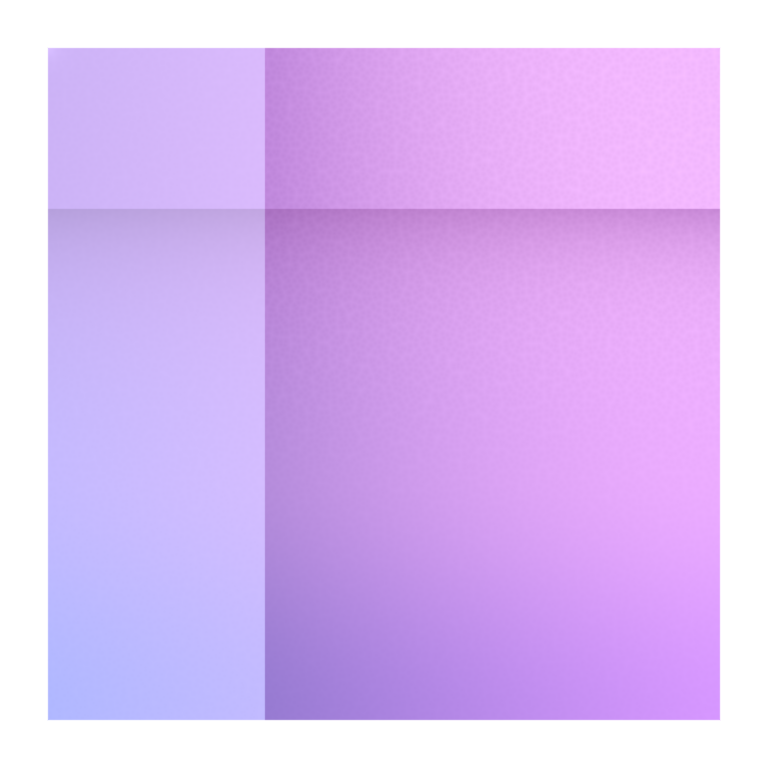
Reproduce this background procedurally as a Shadertoy shader.

```glsl
// Colour that runs through three stops from bottom to top
vec3 ramp(vec3 low, vec3 mid, vec3 high, float y) {
    return mix(mix(low, mid, smoothstep(0.0, 0.38, y)), high, smoothstep(0.3, 0.85, y));
}

vec2 hash2(vec2 p) {
    return fract(sin(vec2(dot(p, vec2(127.1, 311.7)), dot(p, vec2(269.5, 183.3)))) * 4375.85);
}

// Distance to the nearest scattered point
float cellular(vec2 p) {
    vec2 cell = floor(p), local = fract(p);
    float nearest = 1.5;
    for (int j = -1; j <= 1; j++)
        for (int i = -1; i <= 1; i++) {
            vec2 offset = vec2(i, j);
            nearest = min(nearest, length(offset + hash2(cell + offset) - local));
        }
    return nearest;
}

void mainImage(out vec4 fragColor, in vec2 fragCoord) {
    vec2 uv = fragCoord / iResolution.xy;
    float soft = max(0.0012, 0.7 / iResolution.y);
    vec2 fold = vec2(0.345, 0.728);
    vec2 panel = clamp((uv - 0.0625) / 0.875, 0.0, 1.0);

    // Pale left strip, bluer toward its lower corner
    vec3 stripOuter = ramp(vec3(0.69, 0.72, 1.0), vec3(0.77, 0.73, 1.0), vec3(0.80, 0.70, 0.965), panel.y);
    vec3 stripInner = ramp(vec3(0.76, 0.73, 1.0), vec3(0.83, 0.74, 1.0), vec3(0.855, 0.73, 0.99), panel.y);
    vec3 strip = mix(stripOuter, stripInner, clamp((uv.x - 0.0625) / 0.2825, 0.0, 1.0));

    // Right sheet, shaded beside the vertical fold
    vec3 sheetShade = ramp(vec3(0.59, 0.48, 0.82), vec3(0.71, 0.55, 0.86), vec3(0.75, 0.53, 0.86), panel.y);
    vec3 sheetLight = ramp(vec3(0.84, 0.59, 1.0), vec3(0.925, 0.675, 1.0), vec3(0.955, 0.725, 1.0), panel.y);
    float across = clamp((uv.x - fold.x) / (0.9375 - fold.x), 0.0, 1.0);
    float reach = 1.0 - pow(1.0 - across, mix(1.15, 2.3, panel.y));
    vec3 sheet = mix(sheetShade, sheetLight, reach);

    float onSheet = smoothstep(-soft, soft, uv.x - fold.x);
    vec3 color = mix(strip, sheet, onSheet);

    // Shadow cast below the horizontal fold
    float below = fold.y - uv.y;
    float shadow = smoothstep(-soft, soft, below) * exp(-max(below, 0.0) / 0.065);
    vec3 depth = mix(vec3(0.11), mix(vec3(0.12, 0.18, 0.13), vec3(0.18, 0.26, 0.16), across), onSheet);
    color *= 1.0 - depth * shadow;

    // Fine grain, strongest on the upper part of the sheet
    float grain = cellular(uv * 130.0) - 0.45;
    color += grain * mix(0.008, 0.028, onSheet * smoothstep(0.25, 0.65, uv.y));

    // Faint glint in the upper left corner
    color += 0.06 * exp(-length(uv - vec2(0.0625, 0.9375)) / 0.012);

    // White border
    vec2 edge = abs(uv - 0.5) - 0.4375;
    float inside = 1.0 - smoothstep(-soft, soft, max(edge.x, edge.y));
    fragColor = vec4(mix(vec3(1.0), clamp(color, 0.0, 1.0), inside), 1.0);
}
```
